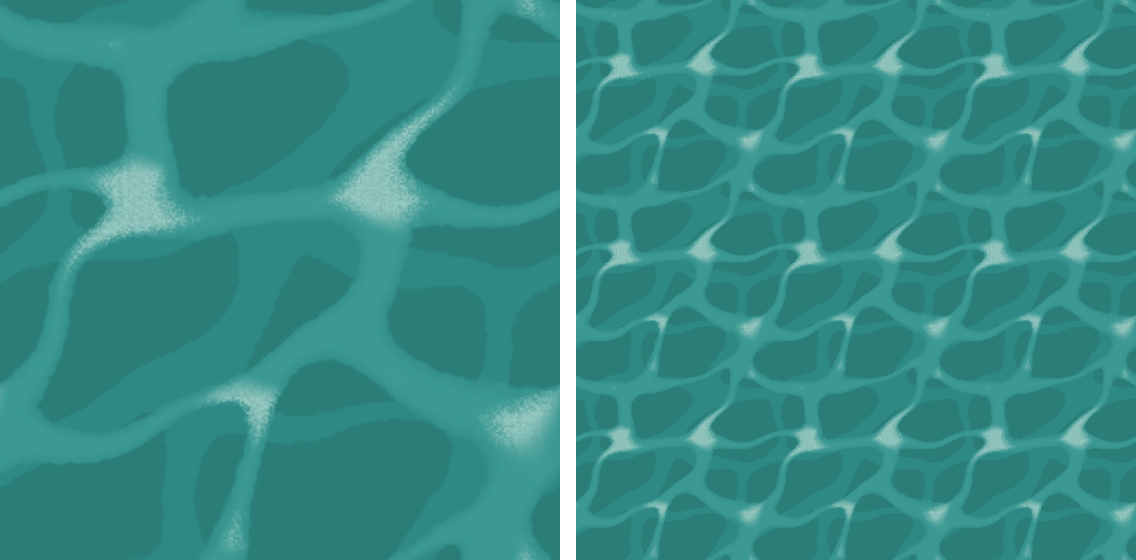
Left, the tile; right, the same tile 3 across and 3 down.
A three.js fragment shader for this texture:

```glsl
// Painted teal water: a rounded caustic web with grainy foam at its junctions, over a fainter web.
varying vec2 vUv;

const float TAU = 6.2831853;
const vec2 GRID = vec2(2.0, 3.0);

float hash(vec2 p) {
  return fract(sin(dot(p, vec2(127.1, 311.7))) * 43758.547);
}

// Value noise that repeats after a whole number of cells.
float wrappedNoise(vec2 uv, float cells) {
  vec2 p = uv * cells;
  vec2 i = floor(p);
  vec2 f = fract(p);
  f = f * f * (3.0 - 2.0 * f);
  float a = hash(mod(i, cells));
  float b = hash(mod(i + vec2(1.0, 0.0), cells));
  float c = hash(mod(i + vec2(0.0, 1.0), cells));
  float d = hash(mod(i + 1.0, cells));
  return mix(mix(a, b, f.x), mix(c, d, f.x), f.y);
}

// Offset from uv to the seed of a cell, skewed so cells lean up to the right.
vec2 toSeed(vec2 uv, vec2 cell, float layer) {
  vec2 id = mod(cell, GRID);
  vec2 jitter = vec2(hash(id + layer), hash(id + layer + 17.3));
  vec2 seed = cell + vec2(id.y / 3.0, 0.2) + 0.6 * jitter;
  vec2 r = seed / GRID - uv;
  return vec2(r.x, 1.2 * r.y - 0.45 * r.x);
}

// x: rounded distance to the cell border, y: F2 - F1, z: F3 - F1.
vec3 cellWeb(vec2 uv, float layer) {
  vec2 base = floor(uv * GRID);
  vec2 nearest = vec2(0.0);
  vec3 f = vec3(9.0);
  for (int j = -2; j <= 2; j++) {
    for (int i = -2; i <= 2; i++) {
      vec2 r = toSeed(uv, base + vec2(float(i), float(j)), layer);
      float d = length(r);
      if (d < f.x) {
        f = vec3(d, f.xy);
        nearest = r;
      } else if (d < f.y) {
        f = vec3(f.x, d, f.y);
      } else if (d < f.z) {
        f.z = d;
      }
    }
  }
  // The smooth minimum over all borders rounds the corners.
  float sum = 0.0;
  for (int j = -2; j <= 2; j++) {
    for (int i = -2; i <= 2; i++) {
      vec2 r = toSeed(uv, base + vec2(float(i), float(j)), layer);
      vec2 across = r - nearest;
      if (dot(across, across) > 0.00001) {
        float border = dot(0.5 * (r + nearest), normalize(across));
        sum += exp(-border / 0.028);
      }
    }
  }
  return vec3(-0.028 * log(sum), f.y - f.x, f.z - f.x);
}

// Slow bends made of layered sines with whole frequencies.
vec2 bend(vec2 uv, float phase) {
  vec2 p = TAU * uv;
  vec2 slow = sin(vec2(p.x + 2.0 * p.y, 2.0 * p.x - p.y) + phase);
  vec2 quick = sin(vec2(4.0 * p.y - p.x, 3.0 * p.x + 2.0 * p.y) + 2.0 * phase);
  return uv + 0.022 * slow + 0.009 * quick;
}

void main() {
  vec2 p = TAU * vUv;
  float ragged = 0.006 * (wrappedNoise(vUv, 80.0) - 0.5)
               + 0.004 * (wrappedNoise(vUv, 37.0) - 0.5);
  float grain = wrappedNoise(vUv, 256.0);

  vec3 deep = vec3(0.163, 0.495, 0.468);
  vec3 haze = vec3(0.182, 0.537, 0.518);
  vec3 rim = vec3(0.208, 0.567, 0.547);
  vec3 crest = vec3(0.230, 0.597, 0.575);
  vec3 foamTone = vec3(0.57, 0.77, 0.74);

  // Faint web lying deeper in the water.
  float below = cellWeb(bend(vUv + vec2(0.23, 0.41), 2.4), 41.0).x + ragged;
  float belowWidth = 0.032 + 0.013 * sin(p.x - p.y + 2.0);
  vec3 color = mix(deep, haze, smoothstep(0.004, -0.004, below - belowWidth));

  // Bright web on the surface, slightly darker toward its rim.
  vec3 web = cellWeb(bend(vUv, 0.7), 5.0);
  float width = 0.029 + 0.009 * sin(p.x + p.y + 0.5);
  float inside = width - web.x - ragged;
  float surface = smoothstep(-0.004, 0.004, inside);
  color = mix(color, mix(rim, crest, smoothstep(0.0, 0.022, inside)), surface);

  // Tapering foam stars at some of the junctions.
  float gate = sin(p.x - 2.0 * p.y + 0.6) + sin(2.0 * p.x + p.y + 1.0);
  gate = smoothstep(-0.1, 0.7, gate);
  float star = 1.0 - web.z / 0.23 - web.y / 0.16 + 0.2 * (grain - 0.5);
  float foam = smoothstep(0.0, 0.65, star) * gate;
  foam *= smoothstep(-0.004, 0.012, inside + 0.008 * (grain - 0.5));
  color = mix(color, foamTone + 0.08 * (grain - 0.5), 0.95 * foam);

  gl_FragColor = vec4(color, 1.0);
}
```
